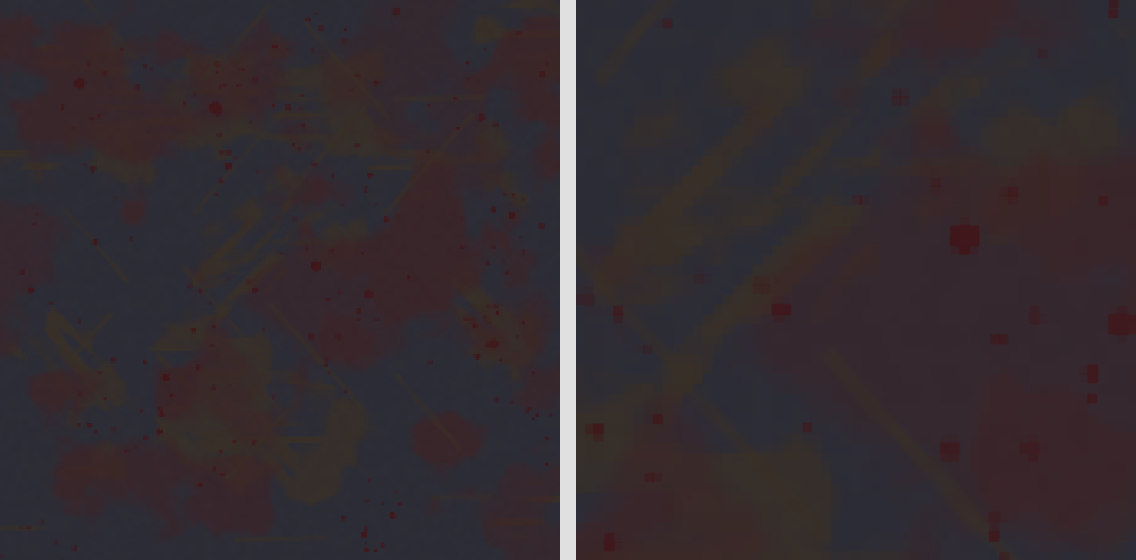
Left, the full canvas; right, a detail of the centre.
Write a Shadertoy shader that draws this texture.

```glsl
const vec3 SLATE = vec3(0.174, 0.174, 0.212);
const vec3 OLIVE = vec3(0.228, 0.186, 0.142);
const vec3 RUST = vec3(0.243, 0.137, 0.146);
const vec3 BLOOD = vec3(0.260, 0.072, 0.085);

float hash(vec2 p) {
    return fract(sin(dot(p, vec2(127.1, 311.7))) * 43758.5);
}

vec2 hash2(vec2 p) {
    return vec2(hash(p), hash(p + 17.3));
}

float noise(vec2 p) {
    vec2 i = floor(p), f = fract(p);
    f = f * f * (3.0 - 2.0 * f);
    return mix(mix(hash(i), hash(i + vec2(1, 0)), f.x),
               mix(hash(i + vec2(0, 1)), hash(i + vec2(1, 1)), f.x), f.y);
}

float fbm(vec2 p) {
    float sum = 0.0, amp = 0.5;
    for (int i = 0; i < 4; i++) {
        sum += amp * noise(p);
        p = p * 2.03 + 11.7;
        amp *= 0.5;
    }
    return sum;
}

vec2 rotate(vec2 p, float a) {
    float c = cos(a), s = sin(a);
    return vec2(c * p.x + s * p.y, c * p.y - s * p.x);
}

float boxDistance(vec2 p, vec2 halfSize) {
    vec2 d = abs(p) - halfSize;
    return length(max(d, 0.0)) + min(max(d.x, d.y), 0.0);
}

// Point jittered inside cell i of an n by n layout
vec2 scatter(float i, float n, float seed) {
    vec2 cell = vec2(mod(i, n), floor(i / n));
    return (cell + hash2(vec2(i, seed))) / n;
}

// Ragged cloudy stains
float stains(vec2 uv, float ragged, float seed) {
    float cover = 0.0;
    for (float i = 0.0; i < 25.0; i++) {
        float radius = mix(0.035, 0.125, hash(vec2(i, seed + 5.0)));
        vec2 d = uv - scatter(i, 5.0, seed);
        float edge = radius - length(d) + (ragged - 0.47) * 0.28;
        float strength = mix(0.5, 0.95, hash(vec2(i, seed + 9.0)));
        cover = max(cover, strength * smoothstep(-0.015, 0.045, edge));
    }
    return cover;
}

// Dry brush patches, level or diagonal, with streaks along the stroke
float brushPatches(vec2 uv, float ragged, float seed) {
    float cover = 0.0;
    for (float i = 0.0; i < 16.0; i++) {
        float turn = floor(hash(vec2(i, seed + 3.0)) * 4.0);
        float angle = turn < 2.0 ? 0.0 : (turn - 2.5) * 1.6;
        vec2 p = rotate(uv - scatter(i, 4.0, seed), angle);
        vec2 size = mix(vec2(0.07, 0.04), vec2(0.15, 0.10), hash2(vec2(i, seed + 7.0)));
        float edge = -boxDistance(p, size) + (ragged - 0.48) * 0.16;
        float streak = noise(p * vec2(9.0, 75.0) + i * 13.0);
        float wet = smoothstep(-0.2, 0.8, p.x / size.x + (ragged - 0.5) * 4.0);
        float paint = mix(smoothstep(0.45, 0.8, streak), 0.85, wet);
        cover = max(cover, 0.8 * paint * smoothstep(-0.006, 0.025, edge));
    }
    return cover;
}

// Long thin scratches of paint
float scratches(vec2 uv, float seed) {
    float cover = 0.0;
    for (float i = 0.0; i < 16.0; i++) {
        float turn = floor(hash(vec2(i, seed + 4.0)) * 4.0);
        float angle = turn < 2.0 ? 0.02 : (turn - 2.5) * 1.7;
        vec2 p = rotate(uv - scatter(i, 4.0, seed), angle);
        float reach = mix(0.05, 0.13, hash(vec2(i, seed + 8.0)));
        float worn = noise(p * vec2(35.0, 160.0) + i * 7.0);
        float d = boxDistance(p, vec2(reach, 0.002)) + worn * 0.004;
        cover = max(cover, mix(0.8, 0.45, worn) * (1.0 - smoothstep(0.001, 0.007, d)));
    }
    return cover;
}

// Clusters of small drops, each led by a larger one
float drops(vec2 uv, float seed) {
    float cover = 0.0;
    for (float c = 0.0; c < 16.0; c++) {
        vec2 center = scatter(c, 4.0, seed);
        float spread = mix(0.06, 0.17, hash(vec2(c, seed + 2.0)));
        for (float k = 0.0; k < 14.0; k++) {
            vec2 r = hash2(vec2(c * 14.0 + k, seed + 6.0));
            vec2 at = center + spread * sqrt(r.x) * vec2(cos(r.y * 6.283), sin(r.y * 6.283));
            float h = hash(vec2(k, c + seed));
            float radius = mix(0.0018, 0.0055, h * h) + (k < 1.0 ? 0.005 * h : 0.0);
            float strength = mix(0.35, 0.85, hash(vec2(c, k + seed)));
            float d = length(uv - at) - radius;
            cover = max(cover, strength * (1.0 - smoothstep(-0.001, 0.003, d)));
        }
    }
    return cover;
}

// Coordinates held nearly constant in each grid cell, with soft borders
vec2 softCells(vec2 uv, float count) {
    vec2 g = uv * count;
    return (floor(g) + smoothstep(0.3, 0.7, fract(g))) / count;
}

void mainImage(out vec4 fragColor, in vec2 fragCoord) {
    vec2 uv = fragCoord / iResolution.xy;
    vec2 blocky = softCells(uv, 170.0);
    float ragged = fbm(blocky * 13.0);
    float ragged2 = fbm(blocky * 16.0 + 41.0);

    vec3 color = SLATE;
    color = mix(color, OLIVE, brushPatches(blocky, ragged2, 21.0));
    color = mix(color, RUST, 0.8 * stains(blocky, ragged, 52.0));
    color = mix(color, OLIVE, 0.75 * scratches(uv, 33.0));
    color = mix(color, BLOOD, drops(blocky, 74.0));
    color += (noise(blocky * 90.0) - 0.5) * 0.006;
    fragColor = vec4(color, 1.0);
}
```
